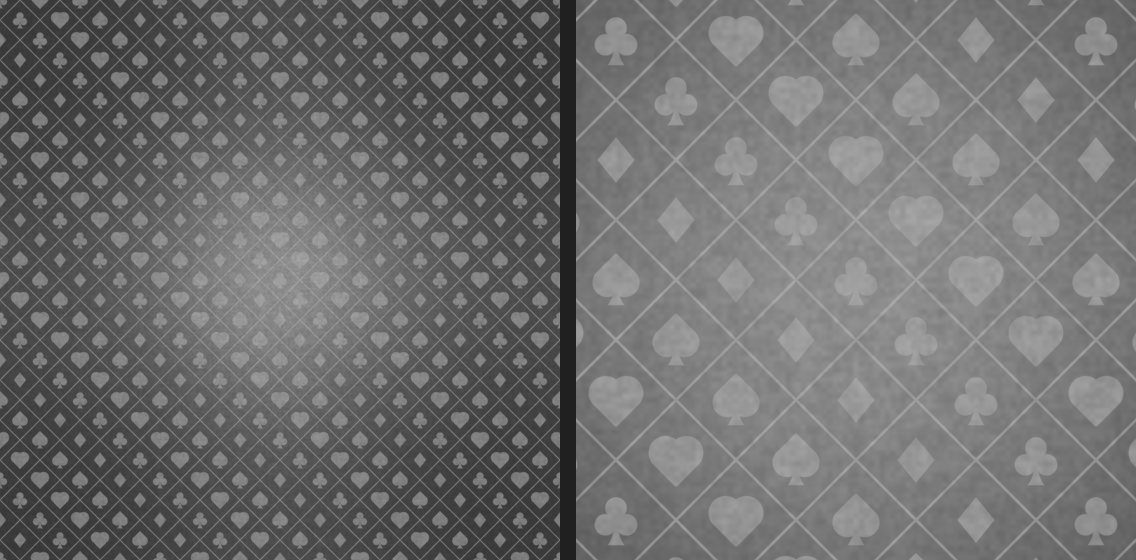
Left: the whole. Right: its middle third, enlarged.
A WebGL 1 fragment shader for this pattern:

```glsl
precision highp float;

uniform vec2 u_resolution;

const float PI = 3.14159265;
const float REPEATS = 14.0;
const float LINE_HALF_WIDTH = 0.011;

float hash(vec2 p) {
  vec3 q = fract(p.xyx * vec3(0.1031, 0.1030, 0.0973));
  q += dot(q, q.yzx + 33.33);
  return fract((q.x + q.y) * q.z);
}

// Value noise that wraps after `period` lattice cells
float wrapNoise(vec2 uv, vec2 period) {
  vec2 p = uv * period;
  vec2 i = floor(p);
  vec2 f = fract(p);
  f = f * f * (3.0 - 2.0 * f);
  vec2 lo = mod(i, period);
  vec2 hi = mod(i + 1.0, period);
  float bottom = mix(hash(lo), hash(vec2(hi.x, lo.y)), f.x);
  float top = mix(hash(vec2(lo.x, hi.y)), hash(hi), f.x);
  return mix(bottom, top, f.y);
}

// Unit heart with its tip at the origin
float unitHeart(vec2 p) {
  p.x = abs(p.x);
  if (p.x + p.y > 1.0) return length(p - vec2(0.25, 0.75)) - 0.35355;
  vec2 toNotch = p - vec2(0.0, 1.0);
  vec2 toSide = p - 0.5 * max(p.x + p.y, 0.0);
  float nearest = min(dot(toNotch, toNotch), dot(toSide, toSide));
  return sqrt(nearest) * sign(p.x - p.y);
}

float heart(vec2 p, float size, float rounding) {
  return unitHeart(p / size + vec2(0.0, 0.58)) * size - rounding;
}

// Foot that flares toward its base
float stem(vec2 p) {
  float drop = max(-0.08 - p.y, 0.0);
  float side = abs(p.x) - 0.022 - 2.8 * drop * drop;
  return max(side, abs(p.y + 0.12) - 0.09);
}

float spade(vec2 p) {
  float body = heart(vec2(p.x, 0.03 - p.y), 0.295, 0.018);
  return min(body, stem(p));
}

float club(vec2 p) {
  float topLeaf = length(p - vec2(0.0, 0.1)) - 0.09;
  float sideLeaf = length(vec2(abs(p.x) - 0.088, p.y + 0.04)) - 0.09;
  float core = length(p) - 0.045;
  return min(min(topLeaf, sideLeaf), min(core, stem(p)));
}

float diamond(vec2 p, vec2 halfSize) {
  vec2 q = abs(p) / halfSize;
  return (q.x + q.y - 1.0) * halfSize.x * halfSize.y / length(halfSize);
}

float suitShape(vec2 p, float suit) {
  if (suit < 0.5) return club(p);
  if (suit < 1.5) return heart(p, 0.345, 0.02);
  if (suit < 2.5) return spade(p);
  return diamond(p, vec2(0.155, 0.19));
}

float coverage(float distance, float pixel) {
  return clamp(0.5 - distance / pixel, 0.0, 1.0);
}

// Radial glow, smooth across the canvas edges
float glow(vec2 uv) {
  vec2 s = sin(PI * (uv - 0.5));
  return 0.2 + 0.35 * exp(-1.3 * dot(s, s));
}

// Crossed threads and fine speckle, centred on zero
float fabric(vec2 uv) {
  float weft = wrapNoise(uv, vec2(96.0, 256.0));
  float warp = wrapNoise(uv, vec2(256.0, 96.0));
  float speckle = wrapNoise(uv, vec2(320.0));
  return 0.3 * (weft + warp) + 0.4 * speckle - 0.5;
}

void main() {
  vec2 uv = gl_FragCoord.xy / u_resolution;
  float pixel = 1.3 * REPEATS / min(u_resolution.x, u_resolution.y);

  // Diagonal lattice, counted downward from the top left
  vec2 grid = vec2(uv.x, 1.0 - uv.y) * REPEATS;
  vec2 diagonal = vec2(grid.x + grid.y, grid.x - grid.y);
  vec2 cell = floor(diagonal + 0.5);
  vec2 centre = 0.5 * vec2(cell.x + cell.y, cell.x - cell.y);
  vec2 local = (grid - centre) * vec2(1.0, -1.0);

  // Suits run in diagonal bands; cells cut by an edge share one suit
  vec2 wrapped = mod(centre + 0.25, REPEATS) - 0.25;
  float suit = mod(floor(wrapped.x - wrapped.y + 0.5), 4.0);

  vec2 offset = abs(diagonal - cell);
  float edge = (0.5 - max(offset.x, offset.y)) * 0.70711;
  float line = coverage(edge - LINE_HALF_WIDTH, pixel);
  float symbol = coverage(suitShape(local, suit), pixel);

  float shade = glow(uv);
  shade = mix(shade, 0.7, 0.55 * line);
  shade = mix(shade, 0.66, 0.6 * symbol);
  shade *= 1.0 + 0.2 * fabric(uv);
  gl_FragColor = vec4(vec3(shade), 1.0);
}
```
